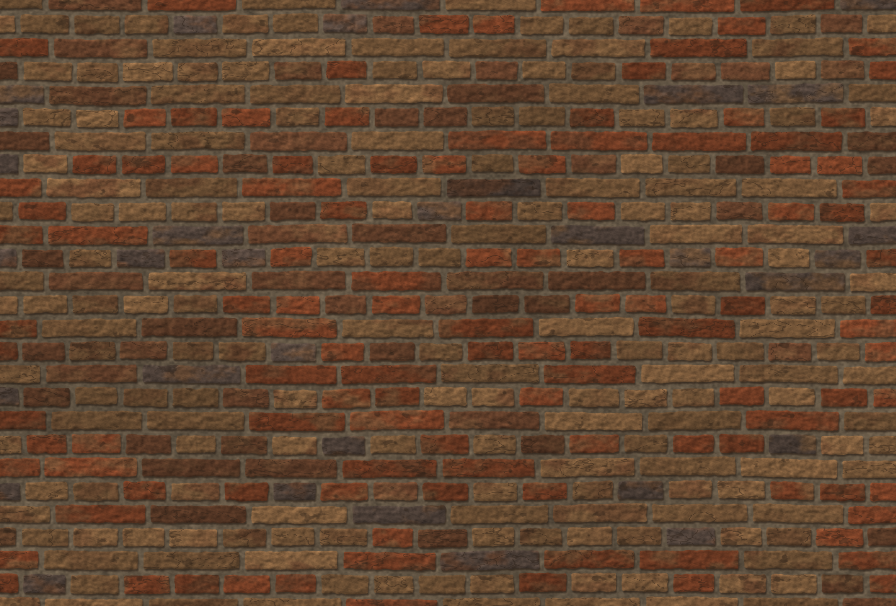
Reproduce this texture procedurally as a WebGL 1 fragment shader.

```glsl
precision highp float;
// Weathered brick wall in English bond: rows of long bricks alternate with rows of short ones.
uniform vec2 u_resolution;

#define ROWS 26.0          // courses down the canvas
#define STRETCHERS 9.0     // long bricks across, short ones are twice as many
#define LONG_WIDTH 4.28    // long brick width, in course heights
#define TOP_OFFSET 0.55    // part of a course cut off at the top
#define JOINT 0.105        // half the mortar width, in course heights
#define JITTER 0.13        // shift of the upright joints
#define ROUGHNESS 0.11     // raggedness of the brick edges
#define RELIEF 0.30        // strength of the surface grain

const vec3 MORTAR = vec3(0.375, 0.325, 0.26);
const vec3 TAN    = vec3(0.415, 0.305, 0.20);
const vec3 RED    = vec3(0.405, 0.215, 0.13);
const vec3 BROWN  = vec3(0.335, 0.215, 0.145);
const vec3 GREY   = vec3(0.285, 0.235, 0.205);
const vec3 SHADOW = vec3(0.17, 0.125, 0.09);

float hash(vec2 p) {
  vec3 q = fract(p.xyx * 0.1031);
  q += dot(q, q.yzx + 33.33);
  return fract((q.x + q.y) * q.z);
}

float noise(vec2 p) {
  vec2 i = floor(p), f = fract(p);
  f = f * f * (3.0 - 2.0 * f);
  return mix(mix(hash(i), hash(i + vec2(1.0, 0.0)), f.x),
             mix(hash(i + vec2(0.0, 1.0)), hash(i + 1.0), f.x), f.y);
}

float fbm(vec2 p) {
  float sum = 0.0, amp = 0.5;
  for (int k = 0; k < 4; k++) {
    sum += amp * noise(p);
    p = p * 2.07 + 17.3;
    amp *= 0.5;
  }
  return sum / 0.9375;
}

// Place of an upright joint, in course heights
float jointAt(float index, float row, float width, float phase) {
  return (index + phase) * width + JITTER * 2.0 * (hash(vec2(index + 40.0, row + 7.0)) - 0.5);
}

// Signed distance to the nearest brick (negative inside); id names the brick
float brickDistance(vec2 p, out vec2 id) {
  p.y += 0.14 * (noise(p * vec2(0.22, 0.3) + 5.0) - 0.5);
  float row = floor(p.y);
  float isLong = mod(row, 2.0);
  float width = LONG_WIDTH * mix(0.5, 1.0, isLong);
  float phase = mix(0.406, 0.453, isLong) + 0.12 * (hash(vec2(row + 11.0, 3.0)) - 0.5);

  float index = floor(p.x / width - phase);
  index += step(jointAt(index + 1.0, row, width, phase), p.x);
  index -= 1.0 - step(jointAt(index, row, width, phase), p.x);
  float left = jointAt(index, row, width, phase);
  float right = jointAt(index + 1.0, row, width, phase);
  id = vec2(index + 60.0, row + 11.0);

  float radius = 0.09;
  vec2 centre = vec2(0.5 * (left + right), row + 0.5 + 0.05 * (hash(id + 9.0) - 0.5));
  vec2 halfSize = vec2(0.5 * (right - left), 0.5) - JOINT - 0.03 * hash(id + 23.0);
  vec2 q = abs(p - centre) - halfSize + radius;
  float box = length(max(q, 0.0)) + min(max(q.x, q.y), 0.0) - radius;
  return box + ROUGHNESS * (fbm(p * 2.6 + id) - 0.5);
}

// Fired clay colour of one brick, blotched within
vec3 brickColour(vec2 p, vec2 id) {
  float kind = hash(id + 51.0);
  vec3 clay = mix(TAN, RED, step(0.46, kind));
  clay = mix(clay, BROWN, step(0.80, kind));
  clay = mix(clay, GREY, step(0.935, kind));
  float blotch = fbm(p * vec2(0.9, 1.6) + id * 3.7);
  vec3 stain = mix(TAN, BROWN, hash(id + 77.0));
  clay = mix(clay, stain, 0.75 * smoothstep(0.42, 0.75, blotch));
  return clay * (0.90 + 0.24 * hash(id + 31.0));
}

void main() {
  vec2 uv = gl_FragCoord.xy / u_resolution;
  // Courses count downward, so y grows toward the bottom
  vec2 p = vec2(uv.x * STRETCHERS * LONG_WIDTH, (1.0 - uv.y) * ROWS - TOP_OFFSET);
  float soft = 0.7 * ROWS / u_resolution.y;

  vec2 id, upperId;
  float d = brickDistance(p, id);
  float above = brickDistance(p + vec2(-0.04, -0.085), upperId);
  float brick = 1.0 - smoothstep(-soft, soft, d);

  // Grain lit from the upper left
  vec2 grainPos = p * vec2(3.2, 4.8);
  float grain = fbm(grainPos) - fbm(grainPos + vec2(-0.3, -0.45));
  float speckle = noise(p * 9.0) - 0.5;

  // Brick face with worn edges, cracks and pits
  vec3 face = brickColour(p, id) * (1.0 + RELIEF * 2.0 * grain + 0.16 * speckle);
  float rim = smoothstep(-0.13, 0.0, d);
  face *= 1.0 + rim * clamp((above - d) * 2.2, -0.25, 0.16);
  float ridge = abs(fbm(p * vec2(0.7, 1.9) + id * 5.3) - 0.5);
  float crack = (1.0 - smoothstep(0.0, 0.025, ridge)) * step(0.55, hash(id + 13.0));
  float pit = smoothstep(0.70, 0.80, fbm(p * vec2(1.6, 2.6) + 71.0));
  face = mix(face, SHADOW, 0.42 * max(crack, pit));

  // Sandy mortar, darkened where a brick overhangs it
  vec3 bed = MORTAR * (0.84 + 0.30 * fbm(p * 1.3 + 29.0) + 0.22 * speckle + RELIEF * grain);
  float overhang = 1.0 - smoothstep(-0.07, 0.05, above);
  bed = mix(bed, SHADOW, 0.68 * overhang);

  vec3 colour = mix(bed, face, brick);
  colour *= 0.95 + 0.12 * noise(p * 0.13 + 3.0);
  gl_FragColor = vec4(colour, 1.0);
}
```
